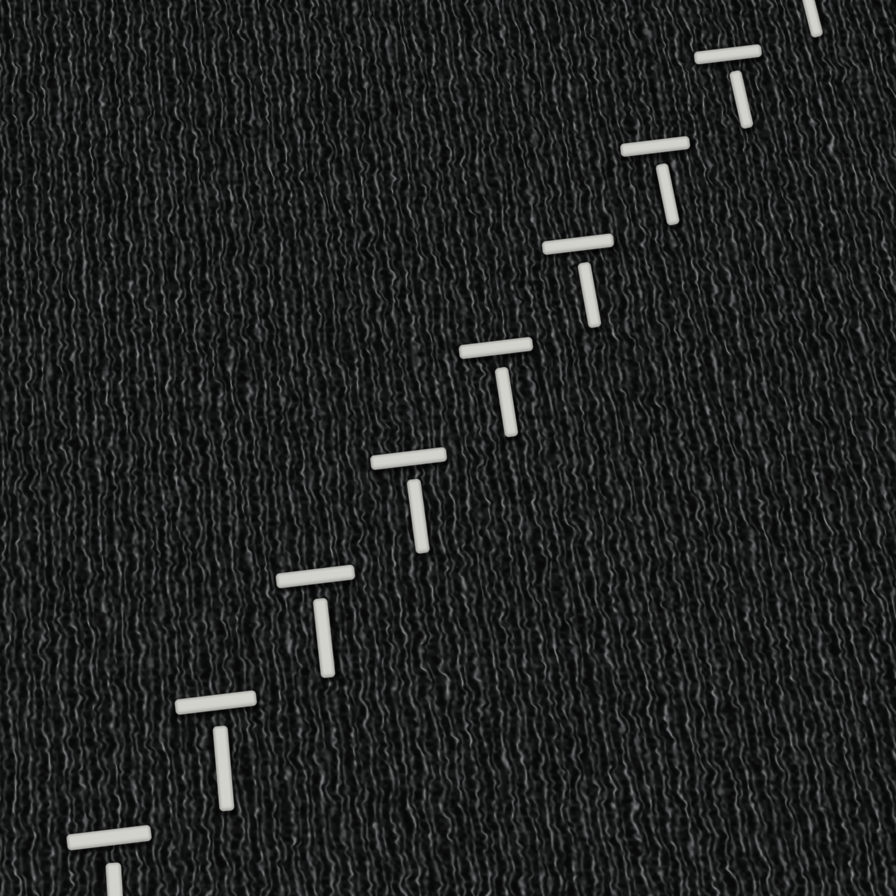
Give the GLSL for this texture, as a WebGL 2 fragment shader.

```glsl
#version 300 es
precision highp float;

uniform vec2 u_resolution;
out vec4 outColor;

// Ribbed fabric
const vec2 VANISHING = vec2(-0.20, 5.43);
const float RIBS = 278.0;
const float WOBBLE = 0.42;
const float FRAY = 0.22;
const float STRAND_WIDTH = 0.105;
const float YARN_GAIN = 0.36;
const vec3 GAP_COLOR = vec3(0.026, 0.027, 0.027);
const vec3 YARN_TINT = vec3(0.98, 1.0, 1.01);

// Receding row of bar pairs
const int PAIRS = 9;
const vec2 ROW_START = vec2(0.1217, 0.0651);
const vec2 ROW_STEP = vec2(0.1234, 0.1562);
const float RECESSION = 0.0358;
const float CROSS_SLOPE = 0.12;
const vec2 CROSS_HALF = vec2(0.0473, 0.0090);
const vec2 POST_HALF = vec2(0.0510, 0.0087);
const float CORNER = 0.0048;
const vec3 BAR_COLOR = vec3(0.825, 0.825, 0.805);

float hash(vec2 p) {
    vec3 q = fract(vec3(p.xyx) * 0.1031);
    q += dot(q, q.yzx + 33.33);
    return fract((q.x + q.y) * q.z);
}

float noise(vec2 p) {
    vec2 cell = floor(p);
    vec2 f = fract(p);
    f = f * f * (3.0 - 2.0 * f);
    float low = mix(hash(cell), hash(cell + vec2(1, 0)), f.x);
    float high = mix(hash(cell + vec2(0, 1)), hash(cell + vec2(1, 1)), f.x);
    return mix(low, high, f.y);
}

float strand(float phase, float center) {
    float d = (phase - center) / STRAND_WIDTH;
    return exp(-d * d);
}

// Two frayed strands of yarn per rib, converging on a far point
vec3 fabric(vec2 p) {
    float depth = VANISHING.y - p.y;
    vec2 weave = RIBS * vec2((p.x - VANISHING.x) / depth, 2.0 - log(depth));
    float bend = WOBBLE * (noise(weave * vec2(0.9, 1.1)) - 0.5);
    bend += FRAY * (noise(weave * vec2(2.5, 3.2) + 41.0) - 0.5);
    float phase = fract(weave.x + bend);

    float grain = noise(weave * vec2(5.0, 3.6) + 17.0);
    float patchy = noise(weave * vec2(1.0, 0.55) + 83.0);
    float yarn = strand(phase, 0.30) * mix(0.65, 1.1, patchy);
    yarn += strand(phase, 0.69) * mix(0.75, 0.4, patchy);
    yarn *= mix(0.2, 1.25, grain);

    float fuzz = noise(weave * vec2(4.0, 4.5) + 131.0);
    return GAP_COLOR + YARN_TINT * (YARN_GAIN * yarn + 0.085 * fuzz * fuzz);
}

// Rounded bar whose long side follows the given axis
float barDistance(vec2 p, vec2 axis, vec2 halfSize) {
    axis = normalize(axis);
    vec2 local = vec2(dot(p, axis), dot(p, vec2(-axis.y, axis.x)));
    vec2 d = abs(local) - halfSize + CORNER;
    return length(max(d, 0.0)) + min(max(d.x, d.y), 0.0) - CORNER;
}

float rowDistance(vec2 p) {
    float nearest = 10.0;
    for (int i = 0; i < PAIRS; i++) {
        float n = float(i);
        float s = 1.0 / (1.0 + RECESSION * n);
        vec2 q = p - ROW_START - ROW_STEP * n * s;
        float cross = barDistance(q, vec2(1.0, CROSS_SLOPE), CROSS_HALF * s);

        vec2 offset = vec2(0.0076 + 0.00105 * n, -0.0789 * s * s);
        vec2 postAxis = vec2(-0.06 - 0.024 * n, 1.0);
        float post = barDistance(q - offset, postAxis, POST_HALF * vec2(s * s, s));
        nearest = min(nearest, min(cross, post));
    }
    return nearest;
}

void main() {
    vec2 p = gl_FragCoord.xy / u_resolution;
    float pixel = 1.0 / min(u_resolution.x, u_resolution.y);
    vec3 color = fabric(p);

    // Contact shadow below and beside the bars
    float shadow = rowDistance(p + vec2(-0.001, 0.002));
    color *= mix(0.4, 1.0, smoothstep(0.0, 0.006, shadow));

    // Bars with a softly rounded rim
    float d = rowDistance(p);
    float rim = smoothstep(-0.0045, 0.0, d);
    float lowerSide = smoothstep(-0.005, 0.001, rowDistance(p - vec2(0.0, 0.002)));
    vec3 bar = BAR_COLOR * (1.0 - 0.12 * rim - 0.08 * lowerSide);
    color = mix(color, bar, 1.0 - smoothstep(-pixel, pixel, d));

    outColor = vec4(color, 1.0);
}
```
